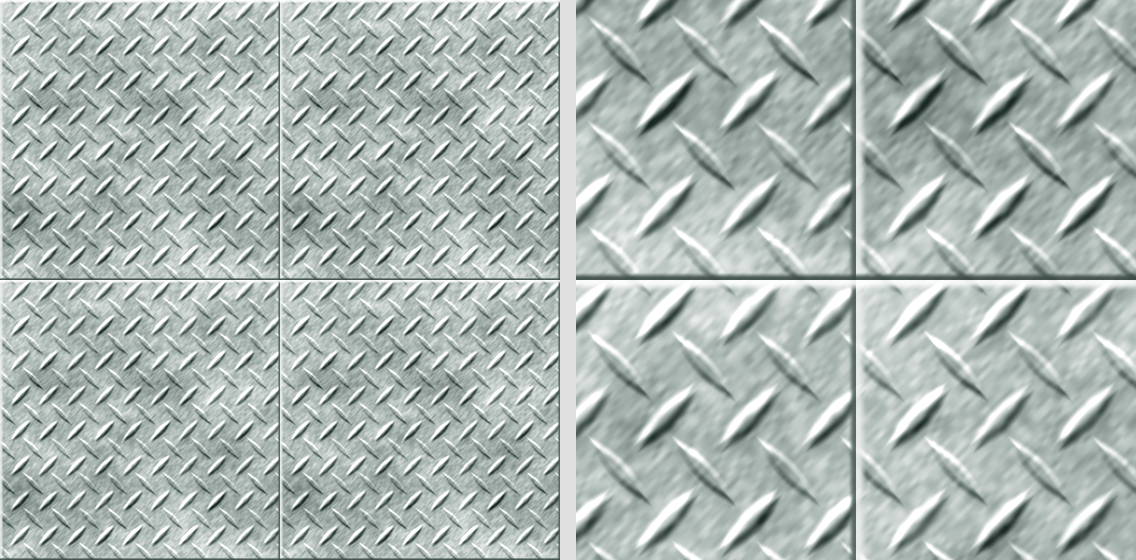
Left, the full canvas; right, a detail of the centre.
A Shadertoy shader for this texture:

```glsl
#define TILES 2.0
#define GRID vec2(10.0, 8.0)
#define STUD_LENGTH 0.045
#define STUD_WIDTH 0.0080
#define STUD_SOFT 0.0047
#define EMBOSS 0.0050
#define RELIEF 0.46
#define SEAM_WIDTH 0.012
#define LIGHT_DIR vec2(-0.42, 0.91)
#define SHADOW vec3(0.10, 0.16, 0.14)
#define STEEL vec3(0.67, 0.72, 0.70)
#define SHINE vec3(1.0)

float hash(vec2 p) {
    vec3 q = fract(vec3(p.xyx) * 0.1031);
    q += dot(q, q.yzx + 33.33);
    return fract((q.x + q.y) * q.z);
}

// Value noise that wraps after a whole number of lattice steps
float noise(vec2 p, vec2 period) {
    vec2 i = floor(p), f = fract(p);
    f = f * f * (3.0 - 2.0 * f);
    vec2 a = mod(i, period), b = mod(i + 1.0, period);
    return mix(mix(hash(a), hash(vec2(b.x, a.y)), f.x),
               mix(hash(vec2(a.x, b.y)), hash(b), f.x), f.y);
}

// Height of one lattice of pointed studs, each worn a little differently
float studs(vec2 p, vec2 center, vec2 dir, float soft) {
    vec2 q = p * GRID - center + 0.5;
    vec2 local = (fract(q) - 0.5) / GRID;
    float along = dot(local, dir) / STUD_LENGTH;
    float across = abs(dot(local, vec2(-dir.y, dir.x)));
    float inside = STUD_WIDTH * (1.0 - along * along) - across;
    float wear = mix(0.7, 1.05, hash(mod(floor(q), GRID) + center * 40.0));
    return wear * smoothstep(-soft, soft, inside);
}

float plateHeight(vec2 p, float soft) {
    float rising = studs(p, vec2(0.74, 0.69), vec2(0.695, 0.719), soft);
    float falling = studs(p, vec2(0.19, 0.18), vec2(0.69, -0.724), soft);
    return max(rising, falling);
}

// Cloudy stains and short diagonal brush marks
float surfaceTone(vec2 p) {
    float stains = 0.0, weight = 0.5, cells = 5.0;
    for (int i = 0; i < 5; i++) {
        stains += weight * (noise(p * cells + 7.0, vec2(cells)) - 0.5);
        weight *= 0.68;
        cells = cells * 2.0 + 1.0;
    }
    vec2 diagonal = vec2(p.x + p.y, p.x - p.y);
    vec2 coarse = vec2(30.0, 84.0), fine = vec2(58.0, 136.0);
    float brush = 0.7 * noise(diagonal * coarse, coarse) + noise(diagonal * fine, fine) - 0.85;
    float sheen = cos(6.2832 * (p.x - 0.8));
    return 0.35 * stains + 0.15 * brush + 0.025 * sheen;
}

// Blends a wide lit rim and a narrow shaded rim on the two sides of a seam
float bevel(float tone, float side, float lit, float shaded, float px) {
    float isLit = smoothstep(-0.5 * px, 0.5 * px, side);
    float width = SEAM_WIDTH * mix(0.8, 1.15, isLit);
    float rim = 1.0 - smoothstep(width * 0.2, width, abs(side));
    return mix(tone, mix(shaded, lit, isLit), 0.9 * rim);
}

void mainImage(out vec4 fragColor, in vec2 fragCoord) {
    float px = TILES / iResolution.y;
    vec2 p = fragCoord * px;

    // Embossed studs over the brushed plate, with a soft shadow below
    float soft = max(STUD_SOFT, px);
    vec2 shift = LIGHT_DIR * EMBOSS;
    float slope = plateHeight(p - shift, soft) - plateHeight(p + shift, soft);
    float halo = plateHeight(p + LIGHT_DIR * 0.011, 0.013);
    float tone = 0.692 + surfaceTone(p) + RELIEF * slope - 0.10 * halo;

    // Plate edges, lit from above left
    vec2 seam = fract(p + 0.5) - 0.5;
    tone = bevel(tone, seam.x, 0.93, 0.36, px);
    tone = bevel(tone, -seam.y, 1.0, 0.27, px);

    // Green-grey ramp from shadow to shine
    vec3 color = mix(SHADOW, STEEL, clamp((tone - 0.14) / 0.57, 0.0, 1.0));
    color = mix(color, SHINE, clamp((tone - 0.71) / 0.29, 0.0, 1.0));
    fragColor = vec4(color, 1.0);
}
```
